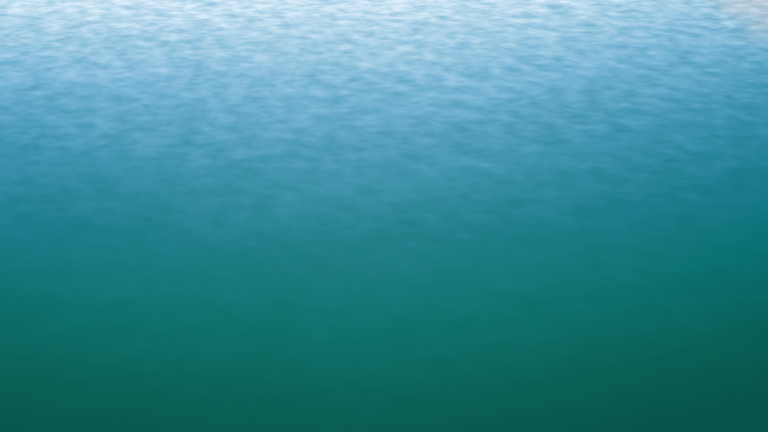
Reproduce this texture procedurally as a Shadertoy shader.

```glsl
// Calm teal water seen from above, paling toward the far edge with fine wind ripples.
#define HORIZON 1.9
#define RIPPLE_FREQ vec2(17.0, 66.0)
#define SWELL_FREQ vec2(4.0, 15.0)
#define RIPPLE_NEAR 0.022
#define RIPPLE_FAR 0.13
#define SWELL_AMOUNT 0.03
#define CROSS_AMOUNT 0.012
#define LEFT_SHADE 0.10
#define RIGHT_SHADE 0.17
#define CENTER_LIFT 0.04
#define HAZE_COLOR vec3(0.77, 0.80, 0.83)

const vec3 WATER[7] = vec3[7](
    vec3(0.025, 0.335, 0.305), vec3(0.04, 0.38, 0.345), vec3(0.06, 0.45, 0.43),
    vec3(0.13, 0.50, 0.54), vec3(0.27, 0.59, 0.69), vec3(0.47, 0.71, 0.83),
    vec3(0.86, 0.93, 0.98));
const float LEVEL[7] = float[7](-0.06, 0.10, 0.28, 0.47, 0.65, 0.82, 1.09);

// Random gradient in -1..1 on each axis
vec2 hashGradient(vec2 p) {
    vec3 q = fract(p.xyx * vec3(0.1031, 0.1030, 0.0973));
    q += dot(q, q.yzx + 33.33);
    return 2.0 * fract((q.xx + q.yz) * q.zy) - 1.0;
}

// Gradient noise, roughly -1..1
float noise(vec2 p) {
    vec2 i = floor(p), f = fract(p), e = vec2(0, 1);
    vec2 s = f * f * f * (f * (f * 6.0 - 15.0) + 10.0);
    float low = mix(dot(hashGradient(i), f), dot(hashGradient(i + e.yx), f - e.yx), s.x);
    float high = mix(dot(hashGradient(i + e), f - e), dot(hashGradient(i + 1.0), f - 1.0), s.x);
    return 1.7 * mix(low, high, s.y);
}

// Octaves of long crests, mostly falling to the right, some crossing
float waves(vec2 p) {
    float sum = 0.0, gain = 0.6;
    for (int i = 0; i < 3; i++) {
        float slant = i == 1 ? -0.12 : 0.32;
        sum += gain * noise(vec2(p.x, p.y + slant * p.x) + float(i) * 37.3 + 180.0);
        p *= 1.7;
        gain *= 0.75;
    }
    return sum;
}

// Colour ramp from the near deep water to the pale far water
vec3 waterColor(float level) {
    vec3 color = WATER[0];
    for (int i = 1; i < 7; i++) {
        float k = clamp((level - LEVEL[i - 1]) / (LEVEL[i] - LEVEL[i - 1]), 0.0, 1.0);
        color = mix(color, WATER[i], k);
    }
    return color;
}

void mainImage(out vec4 fragColor, in vec2 fragCoord) {
    vec2 uv = fragCoord / iResolution.xy;
    float x = (uv.x - 0.5) * iResolution.x / iResolution.y;

    // Perspective position on the water plane
    float depth = 1.0 / (HORIZON - uv.y);
    vec2 plane = vec2(x * depth, depth);

    // Waves grow in contrast with distance
    float ripple = waves(plane * RIPPLE_FREQ);
    float swell = waves(plane * SWELL_FREQ + vec2(0.0, -2.0 * plane.x));
    float far = uv.y * uv.y;
    float relief = ripple * mix(RIPPLE_NEAR, RIPPLE_FAR, far)
                 + swell * SWELL_AMOUNT * mix(0.4, 1.0, uv.y);

    // Faint steep ripples crossing the left half
    float crossing = noise(vec2(65.0 * (x - 0.4 * uv.y), 9.0 * uv.y) + 50.0);
    relief += CROSS_AMOUNT * crossing * exp(-10.0 * (x + 0.35) * (x + 0.35));

    // Shading toward the sides, stronger on the right
    float side = (uv.x - 0.45) / 0.5;
    float left = pow(max(-side, 0.0), 1.6);
    float right = pow(max(side, 0.0), 1.6);
    float shade = left * LEFT_SHADE * (1.0 - 0.8 * far) + right * RIGHT_SHADE * (1.0 - 0.3 * far);
    vec3 color = waterColor(uv.y + CENTER_LIFT - shade + relief);

    // Bluer water at the sides of the middle band
    float band = smoothstep(0.1, 0.5, uv.y) * (1.0 - smoothstep(0.65, 1.0, uv.y));
    color += (left + right) * band * vec3(-0.02, -0.01, 0.02);

    // Warm haze reflected in the far right corner
    float haze = smoothstep(0.9, 1.0, uv.x + 0.6 * (uv.y - 1.0) + 0.03 * swell);
    color = mix(color, HAZE_COLOR + 0.1 * ripple, 0.7 * haze * smoothstep(0.84, 0.96, uv.y));

    fragColor = vec4(clamp(color, 0.0, 1.0), 1.0);
}
```
